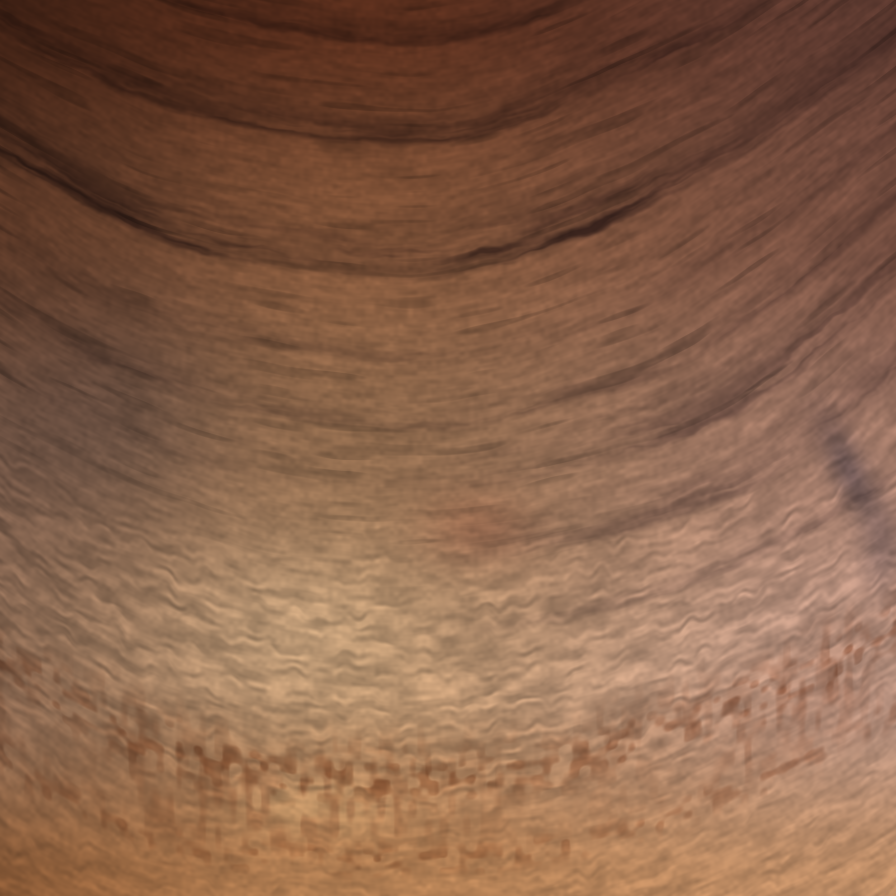
Write a three.js fragment shader that draws this texture.

```glsl
// Polished wood cut across bowl-shaped growth rings, dark above and pale below.
// A bent depth coordinate follows the rings; streaky dark bands, short grain,
// curly ripples and small ray flecks are layered over a broad colour gradient.
#define RING_CENTER 0.44
#define LEFT_BEND 0.68
#define RIGHT_BEND 1.45
#define RING_WOBBLE 0.020
#define GRAIN_AMOUNT 0.25
#define RIPPLE_AMOUNT 0.29
#define FLECK_AMOUNT 0.36
#define SPECKLE_AMOUNT 0.08
#define BAND_TINT vec3(0.45, 0.42, 0.47)
#define FLECK_TINT vec3(0.74, 0.60, 0.51)

varying vec2 vUv;

float hash(vec2 p) {
  vec3 q = fract(vec3(p.xyx) * 0.1031);
  q += dot(q, q.yzx + 33.33);
  return fract((q.x + q.y) * q.z);
}

float noise(vec2 p) {
  vec2 i = floor(p), f = fract(p);
  f = f * f * (3.0 - 2.0 * f);
  return mix(mix(hash(i), hash(i + vec2(1.0, 0.0)), f.x),
             mix(hash(i + vec2(0.0, 1.0)), hash(i + vec2(1.0, 1.0)), f.x), f.y);
}

float fbm(vec2 p) {
  float sum = 0.0, amp = 0.5;
  for (int i = 0; i < 3; i++) {
    sum += amp * noise(p);
    p = p * 2.03 + 17.1;
    amp *= 0.5;
  }
  return sum / 0.875;
}

// Blend from the left edge through the center to the right edge
vec3 across(vec3 l, vec3 c, vec3 r, float x) {
  return mix(mix(l, c, smoothstep(-0.06, 0.40, x)), r, smoothstep(0.38, 1.0, x));
}

// Dark latewood: a haze fading upward from a firm lower edge
float latewood(float depth, float edge, float width) {
  float above = edge - depth;
  return smoothstep(-0.005, 0.007, above) * exp(-pow(max(above, 0.0) / width, 1.5));
}

float blob(vec2 p, vec2 center, vec2 size) {
  vec2 q = (p - center) / size;
  return exp(-dot(q, q));
}

void main() {
  vec2 p = vec2(vUv.x, 1.0 - vUv.y);

  // Bent ring depth, with slow wobble and slightly ragged edges
  float dx = p.x - RING_CENTER;
  float bend = dx < 0.0 ? mix(LEFT_BEND, 0.42, smoothstep(0.8, 1.0, p.y))
      : mix(RIGHT_BEND / (1.0 + 1.4 * dx), 0.55, smoothstep(0.15, 0.6, p.y));
  float depth = p.y + bend * dx * dx;
  depth += RING_WOBBLE * (fbm(p * vec2(6.0, 4.0)) - 0.5);
  float fineDepth = depth + 0.010 * (fbm(p * vec2(30.0, 50.0)) - 0.5);

  // Broad colour from top to bottom
  vec3 col = across(vec3(0.25, 0.13, 0.08), vec3(0.35, 0.18, 0.11), vec3(0.37, 0.23, 0.19), p.x);
  col = mix(col, across(vec3(0.36, 0.22, 0.15), vec3(0.51, 0.33, 0.22), vec3(0.48, 0.32, 0.26), p.x), smoothstep(0.0, 0.27, p.y));
  col = mix(col, across(vec3(0.43, 0.32, 0.26), vec3(0.58, 0.43, 0.31), vec3(0.64, 0.48, 0.41), p.x), smoothstep(0.22, 0.52, p.y));
  col = mix(col, across(vec3(0.55, 0.42, 0.33), vec3(0.70, 0.55, 0.41), vec3(0.73, 0.58, 0.51), p.x), smoothstep(0.47, 0.76, p.y));
  col = mix(col, across(vec3(0.54, 0.35, 0.21), vec3(0.69, 0.49, 0.32), vec3(0.73, 0.54, 0.39), p.x), smoothstep(0.77, 1.0, p.y));

  // Growth rings: upper ones weaken to the right, lower ones gather there
  float side = smoothstep(0.42, 0.72, p.x);
  float fade = 1.0 - 0.55 * smoothstep(0.66, 0.85, p.x);
  float band = 0.50 * latewood(fineDepth, 0.053, 0.022);
  band += 0.68 * fade * latewood(fineDepth, 0.163, 0.030);
  band += 0.88 * fade * latewood(fineDepth, 0.312, 0.042);
  band += 0.30 * latewood(fineDepth, 0.482, 0.025);
  band += (0.10 + 0.36 * side) * latewood(fineDepth, 0.555, 0.045);
  band += 0.40 * side * latewood(fineDepth, 0.635, 0.045);
  band += 0.26 * side * latewood(fineDepth, 0.715, 0.020);
  band += 0.20 * blob(vec2(depth, 0.0), vec2(0.40, 0.0), vec2(0.014, 1.0));

  // Long dark threads inside the bands
  float thread = fbm(vec2(p.x * 9.0, fineDepth * 85.0));
  band *= 0.30 + 0.85 * smoothstep(0.28, 0.72, thread);
  col *= mix(vec3(1.0), BAND_TINT, clamp(1.1 * band, 0.0, 1.0));

  // Local stains, sheen and a soft dark knot
  col *= 1.0 - 0.13 * blob(p, vec2(0.13, 0.44), vec2(0.11, 0.13)) * vec3(1.0, 0.9, 0.5);
  col *= 1.0 - vec3(0.01, 0.09, 0.10) * blob(p, vec2(0.53, 0.59), vec2(0.06, 0.04));
  col += vec3(0.05, 0.06, 0.055) * blob(p, vec2(0.33, 0.69), vec2(0.16, 0.10));
  vec2 knot = vec2(p.x - 0.948 - 0.42 * (p.y - 0.525), p.y);
  col *= 1.0 - vec3(0.34, 0.31, 0.22) * blob(knot, vec2(0.0, 0.525), vec2(0.022, 0.055));
  col *= 1.0 - vec3(0.16, 0.15, 0.10) * blob(p, vec2(0.985, 0.61), vec2(0.025, 0.05));

  // Short streaked grain, strongest in the dark half
  float curly = smoothstep(0.52, 0.70, depth);
  float streak = fbm(vec2(p.x * 20.0, depth * 110.0)) - 0.5;
  float pores = noise(vec2(p.x * 85.0, depth * 220.0)) - 0.5;
  col *= 1.0 + GRAIN_AMOUNT * (0.8 * streak + 0.5 * pores) * mix(1.0, 0.6, curly);
  col *= 1.0 + SPECKLE_AMOUNT * (noise(p * 190.0) - 0.5);

  // Occasional thin dark scratches along the grain
  float scratch = smoothstep(0.70, 0.90, noise(vec2(p.x * 13.0, depth * 120.0)));
  col *= 1.0 - 0.14 * scratch * (1.0 - curly);

  // Curly ripples in the pale half
  float zigzag = 0.012 * (noise(vec2(p.x * 70.0, depth * 45.0)) - 0.5);
  float ripple = noise(vec2(p.x * 42.0, (depth + zigzag) * 165.0)) - 0.5;
  col *= 1.0 + RIPPLE_AMOUNT * ripple * curly * (1.0 - 0.4 * smoothstep(0.86, 0.95, depth));

  // Small upright ray flecks and dotted seams along the lowest rings
  float zone = smoothstep(0.79, 0.87, depth) * (1.0 - smoothstep(0.92, 0.99, depth));
  float rays = smoothstep(0.35, 0.80, noise(vec2(p.x * 115.0, depth * 42.0)));
  float patches = noise(vec2(p.x * 13.0, depth * 12.0));
  float dots = smoothstep(0.42, 0.82, noise(vec2(p.x * 95.0, depth * 105.0)));
  float seam = blob(vec2(depth, 0.0), vec2(0.872, 0.0), vec2(0.028, 1.0));
  seam += 0.8 * blob(vec2(depth, 0.0), vec2(0.965, 0.0), vec2(0.016, 1.0));
  float fleck = FLECK_AMOUNT * zone * (0.15 + patches * (0.3 + 1.3 * rays));
  fleck += 0.55 * seam * dots;
  col *= mix(vec3(1.0), FLECK_TINT, clamp(fleck, 0.0, 1.0));
  col += vec3(0.06, 0.07, 0.05) * blob(p, vec2(0.35, 0.905), vec2(0.09, 0.035)) * (1.0 - rays);

  gl_FragColor = vec4(clamp(col, 0.0, 1.0), 1.0);
}
```
